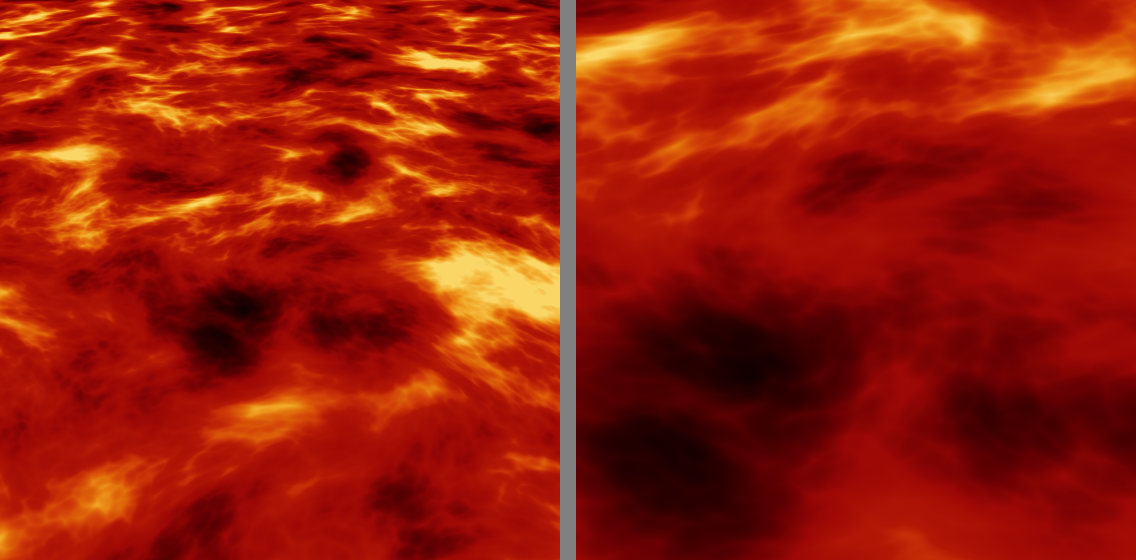
Left: the whole. Right: its middle third, enlarged.
This texture is drawn by a Shadertoy shader. Its source:

```glsl
const float HORIZON = 1.30;       // height of the vanishing line
const float CELLS_ACROSS = 2.5;   // large cells along the bottom edge
const float DEPTH_STRETCH = 1.10; // depth scale relative to width
const float WARP_AMOUNT = 0.13;
const float WARP_FREQUENCY = 1.8;
const float RIPPLE_AMOUNT = 0.14;
const float RIPPLE_FREQUENCY = 2.6;
const float BROAD_WEIGHT = 0.66;
const float CELL_WEIGHT = 0.80;
const float RIDGE_SHARPNESS = 13.0;
const float CELL_MEAN = 0.20;
const float CELL_SPREAD = 0.17;
const float OCTAVE_GAIN = 0.60;
const int WARPS = 4;
const int ZONE_WAVES = 5;
const int OCTAVES = 5;
const vec2 FLOW_OFFSET = vec2(3.7, 1.4);
const mat2 TURN = mat2(0.80, 0.60, -0.60, 0.80);

// Heat ramp, from cooled crust to glowing core
const int STOPS = 9;
const vec3 RAMP[STOPS] = vec3[STOPS](
    vec3(0.03, 0.00, 0.00), vec3(0.17, 0.00, 0.00), vec3(0.41, 0.00, 0.01),
    vec3(0.61, 0.03, 0.02), vec3(0.70, 0.09, 0.02), vec3(0.81, 0.23, 0.03),
    vec3(0.88, 0.42, 0.04), vec3(0.94, 0.64, 0.14), vec3(0.98, 0.84, 0.40));
const float HEAT[STOPS] = float[STOPS](
    -3.0, -2.3, -1.45, -0.8, 0.3, 0.85, 1.45, 2.0, 2.9);

vec2 hash2(vec2 p) {
    vec3 q = fract(p.xyx * vec3(0.1031, 0.1030, 0.0973));
    q += dot(q, q.yzx + 33.33);
    return fract((q.xx + q.yz) * q.zy);
}

// Softly blended squared distance to the nearest cell points
float cellular(vec2 p) {
    vec2 id = floor(p), f = fract(p);
    float closeness = 1e-6;
    for (int y = -1; y <= 1; y++)
    for (int x = -1; x <= 1; x++) {
        vec2 cell = vec2(x, y);
        vec2 d = cell + hash2(id + cell) - f;
        closeness += exp(-RIDGE_SHARPNESS * dot(d, d));
    }
    return (-log(closeness) / RIDGE_SHARPNESS - CELL_MEAN) / CELL_SPREAD;
}

// Gentle distortion by nested sines
vec2 swirl(vec2 p) {
    float f = 1.0;
    for (int i = 0; i < WARPS; i++) {
        p += WARP_AMOUNT / f * sin(WARP_FREQUENCY * f * p.yx + vec2(0.7, 2.9) * float(i + 1));
        p = TURN * p;
        f *= 1.7;
    }
    return p;
}

// Wide hot and cool patches: products of crossed, rotated sines
float broadZones(vec2 p) {
    float sum = 0.0, power = 0.0, amp = 1.0, f = 1.3;
    for (int i = 0; i < ZONE_WAVES; i++) {
        float phase = 2.1 * float(i);
        vec2 bend = 0.8 * sin(0.8 * f * p.yx + phase);
        vec2 wave = sin(f * p + bend + vec2(phase, 1.7 * phase));
        sum += amp * (wave.x * wave.y + 0.5 * wave.x);
        power += 0.375 * amp * amp;
        p = TURN * TURN * p;
        f *= 1.4;
        amp *= 0.88;
    }
    return sum / sqrt(power);
}

// Layered cells, livelier where hot; layers too fine for the distance fade
float cellLayers(vec2 p, float compression, float zone) {
    float sum = 0.0, power = 0.0, amp = 1.0, f = 1.0;
    float liveliness = mix(0.6, 1.3, smoothstep(-1.5, 1.5, zone));
    for (int i = 0; i < OCTAVES; i++) {
        float visible = smoothstep(0.0015, 0.006, 1.0 / (f * compression));
        float detail = i == 0 ? 1.0 : liveliness;
        vec2 q = p * f + 17.3 * float(i);
        q += RIPPLE_AMOUNT * sin(RIPPLE_FREQUENCY * q.yx + float(i));
        sum += amp * visible * detail * cellular(q);
        power += amp * amp;
        p = TURN * p;
        f *= 2.0;
        amp *= OCTAVE_GAIN;
    }
    return sum / sqrt(power);
}

vec3 heatColor(float heat) {
    vec3 color = RAMP[0];
    for (int i = 1; i < STOPS; i++) {
        float t = clamp((heat - HEAT[i - 1]) / (HEAT[i] - HEAT[i - 1]), 0.0, 1.0);
        color = mix(color, RAMP[i], t);
    }
    return color;
}

void mainImage(out vec4 fragColor, in vec2 fragCoord) {
    vec2 uv = (fragCoord - vec2(0.5 * iResolution.x, 0.0)) / iResolution.y;

    // Perspective onto the molten plane
    float drop = max(HORIZON - uv.y, 0.05);
    float widthScale = CELLS_ACROSS * HORIZON;
    float depthScale = widthScale * HORIZON * DEPTH_STRETCH;
    vec2 plane = vec2(uv.x * widthScale, depthScale) / drop + FLOW_OFFSET;
    float compression = depthScale / (drop * drop);

    // Heat from zones and cells
    vec2 flow = swirl(plane);
    float zone = broadZones(flow);
    float heat = BROAD_WEIGHT * zone + CELL_WEIGHT * cellLayers(flow, compression, zone);
    fragColor = vec4(heatColor(heat), 1.0);
}
```
